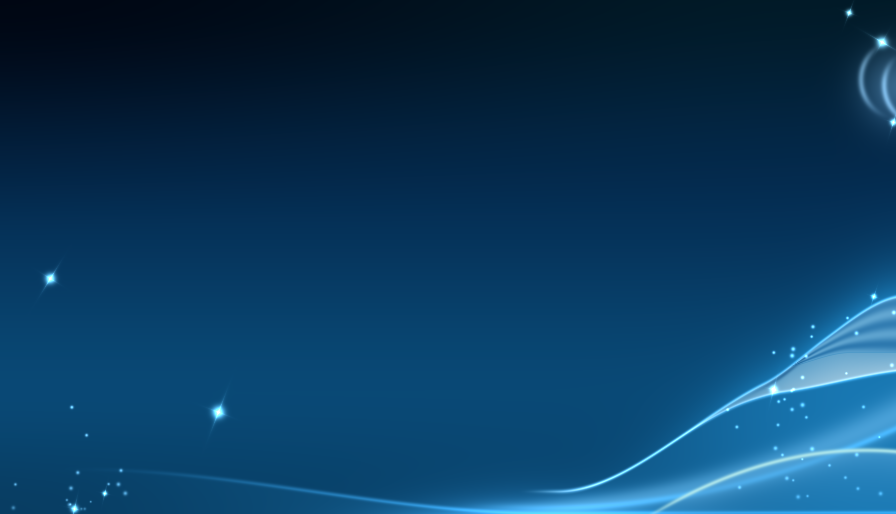
This background is drawn by a Shadertoy shader. Its source:

```glsl
// Night-blue gradient with translucent silk ribbons rising at the lower right,
// a faint wave along the floor and scattered sparkles. Ribbons are regions
// between smoothstep curves; sparkles are crossed exponential spikes.

float hash(float n) { return fract(sin(n * 127.1) * 4375.85); }

// Soft coverage of the region under an edge
float under(float edge, float y, float soft) {
    return 1.0 - smoothstep(-soft, soft, y - edge);
}

float glowLine(float d, float width) { return exp(-d * d / (width * width)); }

// Four-pointed glint of radius r, one arm longer than the other
float sparkle(vec2 d, float r, float angle) {
    float c = cos(angle), s = sin(angle);
    d = abs(mat2(c, -s, s, c) * d) / r;
    return exp(-dot(d, d) * 9.0) + exp(-d.x * 14.0 - d.y * 2.4)
         + 0.6 * exp(-d.y * 14.0 - d.x * 3.6);
}

vec3 backdrop(vec2 p, float u) {
    vec3 zenith = mix(vec3(0.0, 0.025, 0.075), vec3(0.004, 0.10, 0.15), smoothstep(0.0, 0.9, u));
    vec3 c = mix(vec3(0.035, 0.285, 0.46), vec3(0.015, 0.17, 0.315), smoothstep(0.22, 0.7, p.y));
    c = mix(c, zenith, smoothstep(0.55, 1.03, p.y + 0.05 * (0.5 - u)));
    return c * (1.0 - 0.16 * (1.0 - smoothstep(0.0, 0.25, p.y)) * (1.0 - u));
}

void mainImage(out vec4 fragColor, in vec2 fragCoord) {
    vec2 p = fragCoord / iResolution.y;
    float u = fragCoord.x / iResolution.x;
    float right = iResolution.x / iResolution.y;
    float px = 1.0 / iResolution.y;
    float x = p.x + 1.738 - right; // ribbons stay tied to the right side
    float y = p.y;
    vec3 ice = vec3(0.62, 0.84, 0.95);
    vec3 sky = vec3(0.30, 0.62, 0.83);
    vec3 color = backdrop(p, u);

    // Ribbon edges: top, fold and bottom
    float rise = smoothstep(1.08, 1.6, x);
    float top = 0.045 + 0.24 * rise + 0.14 * smoothstep(1.48, 1.76, x);
    float fold = min(top, 0.283 + 0.031 * smoothstep(1.5, 1.65, x));
    float base = 0.042 + 0.19 * smoothstep(1.08, 1.52, x) + 0.05 * smoothstep(1.45, 1.8, x);
    float reach = smoothstep(1.0, 1.16, x);

    // Haze above the silk and lit water below it
    color += vec3(0.07, 0.23, 0.30) * smoothstep(1.05, 1.7, x) * exp(-max(y - top, 0.0) * 17.0);
    color = mix(color, vec3(0.08, 0.40, 0.61), 0.4 * reach * under(base, y, 0.01));

    // Floor wave, brightest where it meets the ribbons
    float wave = 0.087 - 0.085 * smoothstep(0.15, 1.05, x);
    float waveFade = smoothstep(0.08, 0.8, x);
    color = mix(color, vec3(0.09, 0.40, 0.60), 0.35 * waveFade * under(wave, y, px));
    color += sky * 0.35 * waveFade * glowLine(y - wave, 0.003 + px * 0.5);
    color += sky * 0.65 * glowLine(x - 1.05, 0.24) * exp(-y * 38.0);

    // Broad luminous band sweeping upward
    float run = max(x - 1.0, 0.0);
    float band = 0.012 + 0.33 * run * run;
    float bandFade = smoothstep(0.85, 1.15, x);
    color = mix(color, vec3(0.36, 0.69, 0.90), 0.72 * bandFade * glowLine(y - band, 0.012 + 0.034 * run));
    color += sky * 0.25 * bandFade * glowLine(y - band + 0.035 * run, 0.007);

    // Bright arc with a fading veil beneath
    float arc = 0.124 - 0.72 * (x - 1.68) * (x - 1.68);
    float veil = under(arc, y, px) * smoothstep(1.2, 1.4, x);
    color = mix(color, sky, veil * 0.75 * exp(-(arc - y) * 20.0));
    color = mix(color, vec3(0.72, 0.93, 0.93), 0.85 * smoothstep(1.2, 1.35, x) * glowLine(y - arc, 0.0045));

    // Upper silk with pleats
    float t = clamp((y - fold) / max(top - fold, 0.002), 0.0, 1.0);
    float upper = under(top, y, px) * (1.0 - under(fold, y, px)) * smoothstep(1.5, 1.56, x);
    float pleat = 0.5 + 0.5 * sin(t * 17.0 + (x - 1.5) * 9.0);
    color = mix(color, mix(vec3(0.18, 0.46, 0.67), vec3(0.50, 0.74, 0.88), pleat * 0.65 + 0.2 * t), 0.85 * upper);

    // White silk below the fold
    float lower = under(fold, y, px) * (1.0 - under(base, y, px)) * reach;
    float sheen = clamp((y - base) / max(fold - base, 0.004), 0.0, 1.0);
    vec3 silk = mix(vec3(0.66, 0.80, 0.88), vec3(0.44, 0.67, 0.81), sheen);
    color = mix(color, silk, lower * mix(0.5, 0.88, smoothstep(1.35, 1.65, x)));
    color += ice * 0.4 * reach * glowLine(y - top, 0.0025 + px * 0.4);
    color += ice * 0.3 * reach * glowLine(y - base, 0.0035);
    color = mix(color, vec3(0.10, 0.34, 0.54), 0.65 * glowLine(x - 1.52, 0.05) * glowLine(y - top + 0.006, 0.005));

    // Misty orb with two curved wisps at the upper right
    vec2 orb = vec2(x - 1.745, y - 0.83);
    color += vec3(0.21, 0.27, 0.32) * exp(-dot(orb, orb) * 190.0);
    for (int i = 0; i < 2; i++) {
        float k = float(i);
        vec2 q = orb - vec2(0.005 + 0.045 * k, 0.015 - 0.01 * k);
        float side = smoothstep(0.01, -0.05, q.x) * smoothstep(0.085, 0.02, abs(q.y + 0.02 * k));
        color += vec3(0.30, 0.36, 0.40) * side * glowLine(length(q) - 0.08, 0.006);
    }

    // Large glints: position and radius
    vec3 glints[9] = vec3[9](
        vec3(0.098, 0.458, 0.028), vec3(0.425, 0.198, 0.033), vec3(0.145, 0.010, 0.020),
        vec3(0.204, 0.040, 0.013), vec3(1.647, 0.975, 0.018), vec3(1.711, 0.918, 0.030),
        vec3(1.733, 0.762, 0.019), vec3(1.695, 0.423, 0.014), vec3(1.500, 0.242, 0.020));
    for (int i = 0; i < 9; i++) {
        vec3 g = glints[i];
        vec2 d = vec2(g.x < 1.0 ? p.x : x, y) - g.xy;
        float angle = i == 5 ? 1.05 : -0.55 + 0.35 * hash(float(i));
        color += vec3(0.55, 0.85, 0.95) * sparkle(d, g.z, angle);
    }

    // Fine dust: a cluster at lower left, a stream along the ribbons
    for (int i = 0; i < 54; i++) {
        float n = float(i) + 1.0, a = hash(n), b = hash(n + 71.3);
        float along = 1.22 + 0.52 * sqrt(a);
        vec2 spot = i < 16 ? vec2(0.25 * a, 0.20 * b * b + 0.01)
                           : vec2(along, (along - 1.15) * 0.85 * b + 0.02);
        vec2 d = vec2(i < 16 ? p.x : x, y) - spot;
        float size = 0.0018 + 0.0022 * hash(n + 19.7);
        color += ice * (0.3 + 0.5 * b) * exp(-dot(d, d) / (size * size));
    }
    fragColor = vec4(clamp(color, 0.0, 1.0), 1.0);
}
```
